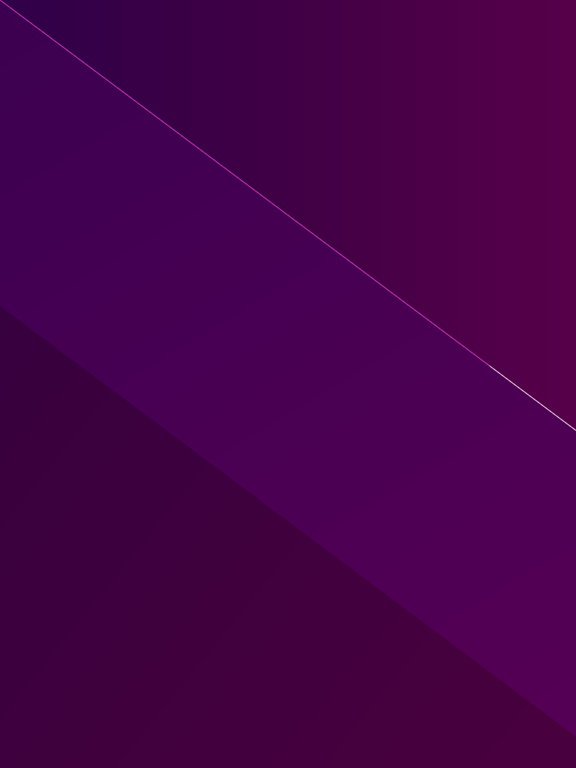
A WebGL 1 fragment shader for this background:

```glsl
precision highp float;
// Dark purple diagonal band between two gradient fields, with a thin bright line on its upper edge.

uniform vec2 u_resolution;

// Edges: height at the left side, and the shared fall across the full width
const float UPPER_EDGE = 1.0;
const float LOWER_EDGE = 0.6016;
const float EDGE_FALL = 0.5605;

// Bright line: half width in canvas heights, and where it turns pale
const float LINE_HALF_WIDTH = 0.0007;
const float PALE_START = 0.85;
const vec3 LINE_MAGENTA = vec3(0.72, 0.18, 0.66);
const vec3 LINE_PALE = vec3(0.84, 0.74, 0.83);

// Gradient colours
const vec3 TOP_LEFT = vec3(0.185, 0.0, 0.285);
const vec3 TOP_MIDDLE = vec3(0.252, 0.0, 0.270);
const vec3 TOP_RIGHT = vec3(0.340, 0.0, 0.290);
const vec3 BAND_START = vec3(0.235, 0.0, 0.318);
const vec3 BAND_END = vec3(0.333, 0.0, 0.332);
const vec3 BASE_START = vec3(0.215, 0.0, 0.242);
const vec3 BASE_END = vec3(0.288, 0.0, 0.245);

// Gradient directions, over the canvas measured from its top left corner
const vec2 BAND_AXIS = vec2(0.32, 0.71);
const vec2 BASE_AXIS = vec2(0.60, 0.65);
const float BASE_OFFSET = 0.25;

vec3 topField(float x) {
  vec3 leftHalf = mix(TOP_LEFT, TOP_MIDDLE, clamp(x * 2.0, 0.0, 1.0));
  return mix(leftHalf, TOP_RIGHT, clamp(x * 2.0 - 1.0, 0.0, 1.0));
}

void main() {
  vec2 uv = gl_FragCoord.xy / u_resolution;
  vec2 fromTop = vec2(uv.x, 1.0 - uv.y);
  float pixel = 1.0 / u_resolution.y;

  // Signed distances to the parallel edges, in canvas heights
  float slope = EDGE_FALL * u_resolution.y / u_resolution.x;
  float scale = inversesqrt(1.0 + slope * slope);
  float height = uv.y + EDGE_FALL * uv.x;
  float upper = (height - UPPER_EDGE) * scale;
  float lower = (height - LOWER_EDGE) * scale;

  // Three gradient fields
  float bandT = clamp(dot(fromTop, BAND_AXIS), 0.0, 1.0);
  float baseT = clamp(dot(fromTop, BASE_AXIS) - BASE_OFFSET, 0.0, 1.0);
  vec3 band = mix(BAND_START, BAND_END, bandT);
  vec3 base = mix(BASE_START, BASE_END, baseT);
  vec3 color = mix(base, band, smoothstep(-0.7 * pixel, 0.7 * pixel, lower));
  color = mix(color, topField(uv.x), smoothstep(-0.7 * pixel, 0.7 * pixel, upper));

  // Bright line, paler towards the right
  float line = clamp((LINE_HALF_WIDTH - abs(upper)) / pixel + 0.5, 0.0, 1.0);
  float pale = smoothstep(PALE_START - 0.005, PALE_START + 0.005, uv.x);
  color = mix(color, mix(LINE_MAGENTA, LINE_PALE, pale), line);

  gl_FragColor = vec4(color, 1.0);
}
```
